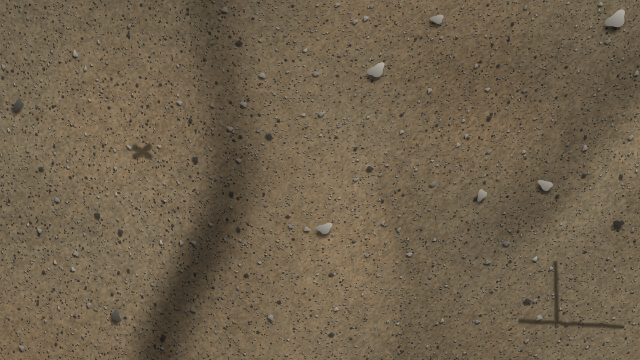
A WebGL 2 fragment shader for this texture:

```glsl
#version 300 es
precision highp float;
// Rippled dunes of coarse sand strewn with pale and dark pebbles.
// Soft relief shading tints layered grain noise; stones are scattered on
// jittered grids, then a few larger stones and blurred twigs are laid on top.
uniform vec2 u_resolution;
out vec4 outColor;

const vec3 SAND = vec3(0.452, 0.398, 0.318);
const vec3 WARM_TINT = vec3(1.05, 0.985, 0.92);
const vec3 COOL_TINT = vec3(0.965, 1.0, 1.01);
const vec3 PALE_STONE = vec3(0.64, 0.62, 0.58);
const vec3 DARK_STONE = vec3(0.19, 0.18, 0.165);
const vec3 TWIG = vec3(0.20, 0.175, 0.135);
const float GRAIN_CONTRAST = 0.46;
const float VALLEY_DEPTH = 0.46;
const float SHADOW_STRENGTH = 0.5;

float hash(vec2 p) {
  vec3 q = fract(vec3(p.xyx) * 0.1031);
  q += dot(q, q.yzx + 33.33);
  return fract((q.x + q.y) * q.z);
}

float noise(vec2 p) {
  vec2 i = floor(p), f = fract(p);
  f = f * f * (3.0 - 2.0 * f);
  return mix(mix(hash(i), hash(i + vec2(1, 0)), f.x),
             mix(hash(i + vec2(0, 1)), hash(i + vec2(1, 1)), f.x), f.y);
}

mat2 rotation(float a) {
  return mat2(cos(a), -sin(a), sin(a), cos(a));
}

float blob(vec2 p, vec2 centre, vec2 size) {
  vec2 d = (p - centre) / size;
  return exp(-dot(d, d));
}

float segment(vec2 p, vec2 a, vec2 b) {
  vec2 ab = b - a;
  return length(p - a - ab * clamp(dot(p - a, ab) / dot(ab, ab), 0.0, 1.0));
}

// Large scale light and shade of the dunes
float relief(vec2 p) {
  float valleyX = mix(0.43, 0.645, smoothstep(-0.05, 0.55, p.y))
                - 0.06 * smoothstep(0.55, 1.0, p.y);
  float d = p.x - valleyX;
  float low = 1.0 - smoothstep(0.25, 0.75, p.y);
  float valley = smoothstep(-0.11, -0.01, d) * (1.0 - smoothstep(0.0, 0.13, d));
  float s = 1.0 - VALLEY_DEPTH * mix(0.46, 1.0, low) * valley;
  s += 0.10 * blob(p, vec2(0.28, 0.50), vec2(0.25, 0.40));
  s += 0.12 * blob(p, vec2(0.91, 0.33), vec2(0.19, 0.45));
  s -= 0.10 * blob(p, vec2(0.15, 1.05), vec2(0.50, 0.18));
  s -= 0.13 * blob(p, vec2(1.42, 0.80), vec2(0.28, 0.13));
  // Low ridge right of centre
  float ridge = p.x - 1.08 - 0.04 * sin(p.y * 9.0);
  s -= 0.11 * smoothstep(-0.02, 0.03, ridge) * exp(-max(ridge, 0.0) * 7.0)
     * (1.0 - smoothstep(0.4, 0.65, p.y));
  // Bright diagonal dune at the right, shaded along its foot
  float foot = dot(p - vec2(1.60, 0.49), normalize(vec2(0.78, -0.62)));
  float span = smoothstep(0.2, 0.42, p.y);
  s -= 0.15 * span * exp(-pow((foot + 0.06) / 0.085, 2.0));
  s += 0.16 * span * exp(-pow((foot - 0.06) / 0.07, 2.0));
  return s + 0.10 * (noise(p * 5.0 + 3.0) - 0.5);
}

// One irregular pebble with a contact shadow and a lit upper side
void stone(inout vec3 col, vec2 q, float r, float angle, float tone, float px) {
  vec2 e = rotation(angle) * q * vec2(1.0, 1.0);
  e.y *= 1.55;
  float rim = r * (1.0 + 0.2 * sin(3.0 * atan(e.y, e.x) + tone * 19.0));
  vec2 es = rotation(angle) * (q + vec2(0.25, 0.55) * r);
  float shade = 1.0 - smoothstep(0.5 * r, 1.3 * r + px, length(es * vec2(1.0, 1.4)));
  col *= 1.0 - SHADOW_STRENGTH * shade;
  float cover = 1.0 - smoothstep(rim - px, rim + px, length(e));
  float light = 0.9 + 0.2 * clamp(dot(q, vec2(0.4, 0.9)) / r, -1.0, 1.0);
  col = mix(col, mix(DARK_STONE, PALE_STONE, tone) * light, cover);
}

// Pebbles on a jittered grid; density is the share of cells filled
void scatter(inout vec3 col, vec2 p, float cells, float density, float size, float px) {
  vec2 id = floor(p * cells);
  float lie = mix(-1.0, 0.65, smoothstep(0.5, 1.1, p.x));
  for (int j = -1; j <= 1; j++)
  for (int i = -1; i <= 1; i++) {
    vec2 cell = id + vec2(i, j);
    vec2 key = cell + cells * 1.7;
    if (hash(key) > density) continue;
    vec2 centre = (cell + 0.15 + 0.7 * vec2(hash(key + 11.3), hash(key + 47.9))) / cells;
    float r = size / cells * mix(0.5, 1.25, pow(hash(key + 71.1), 2.0));
    float darkShare = mix(0.42, 0.2, smoothstep(0.5, 0.8, centre.x));
    float tone = hash(key + 5.7) < darkShare ? 0.15 : 0.65 + 0.35 * hash(key + 23.0);
    stone(col, p - centre, r, lie + 1.2 * (hash(key + 91.0) - 0.5), tone, px);
  }
}

void main() {
  float px = 0.8 / u_resolution.y;
  vec2 p = gl_FragCoord.xy / u_resolution.y;
  p.x += 0.5 * (16.0 / 9.0 - u_resolution.x / u_resolution.y);

  // Sand grains, drawn out along each slope
  float steep = noise(rotation(-1.1) * p * vec2(150.0, 150.0));
  float slant = noise(rotation(0.65) * p * vec2(100.0, 100.0) * mat2(1, 0, 0, 2.2));
  float streak = mix(steep, slant, smoothstep(0.5, 1.1, p.x));
  float grain = 0.4 * streak + 0.4 * noise(p * 270.0) + 0.2 * noise(p * 48.0) - 0.5;
  float warmth = noise(p * 3.0 + 8.0) * 0.5 + noise(p * 95.0) * 0.5;
  float light = relief(p);
  vec3 col = SAND * mix(COOL_TINT, WARM_TINT, warmth) * (1.0 + GRAIN_CONTRAST * grain);

  // Scattered pebbles from grit to gravel
  scatter(col, p, 135.0, 0.20, 0.26, px);
  scatter(col, p, 62.0, 0.20, 0.21, px);
  scatter(col, p, 23.0, 0.24, 0.18, px);
  col *= light;

  // Larger stones
  stone(col, p - vec2(1.712, 0.946), 0.030, 0.6, 0.98, px);
  stone(col, p - vec2(1.046, 0.805), 0.025, 0.55, 1.0, px);
  stone(col, p - vec2(1.215, 0.947), 0.018, 0.1, 0.95, px);
  stone(col, p - vec2(0.902, 0.366), 0.021, 0.3, 1.0, px);
  stone(col, p - vec2(1.515, 0.486), 0.020, -0.4, 0.95, px);
  stone(col, p - vec2(1.338, 0.458), 0.017, 1.1, 0.92, px);
  stone(col, p - vec2(1.717, 0.378), 0.015, 0.2, 0.08, px);
  stone(col, p - vec2(0.051, 0.708), 0.018, 1.0, 0.3, px);
  stone(col, p - vec2(0.323, 0.122), 0.017, -1.2, 0.35, px);

  // Blurred twigs and a small dark tuft
  vec2 w = p + 0.004 * vec2(noise(p * 40.0), noise(p * 40.0 + 9.0));
  float twig = min(segment(w, vec2(1.546, 0.27), vec2(1.548, 0.10)),
                   segment(w, vec2(1.446, 0.111), vec2(1.725, 0.094)));
  col = mix(col, TWIG, 0.8 * (1.0 - smoothstep(0.001, 0.010, twig)));
  float tuft = min(segment(w, vec2(0.375, 0.592), vec2(0.418, 0.567)),
                   segment(w, vec2(0.378, 0.567), vec2(0.415, 0.594)));
  col = mix(col, TWIG, 0.72 * (1.0 - smoothstep(0.003, 0.014, tuft)));

  outColor = vec4(col, 1.0);
}
```
